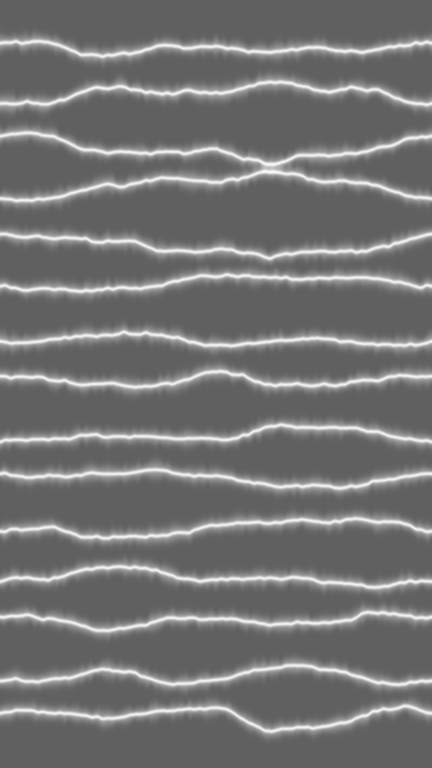
A WebGL 1 fragment shader for this pattern:

```glsl
precision highp float;
// Fifteen glowing, jagged filaments run across a grey field, tiling sideways.
// Neighbouring filaments bend in opposite directions by a slowly changing swell,
// roughened with periodic value noise; each has a bright core and a soft halo.
uniform vec2 u_resolution;

float hash(vec2 p) {
  return fract(sin(dot(p, vec2(127.1, 311.7))) * 43758.5453);
}

// Value noise along x in -1..1, wrapping after the given number of cells.
float wrapNoise(float x, float cells, float seed) {
  float cell = floor(x * cells);
  float f = fract(x * cells);
  float a = hash(vec2(mod(cell, cells), seed));
  float b = hash(vec2(mod(cell + 1.0, cells), seed));
  return mix(a, b, f * f * (3.0 - 2.0 * f)) * 2.0 - 1.0;
}

// Distance from x to four evenly spaced nodes, wrapped around the tile.
vec4 nodeDistance(float x, float shift) {
  return abs(fract(x - vec4(0.0, 0.25, 0.5, 0.75) - shift + 0.5) - 0.5);
}

// Broad bend: node heights drift from row to row as slow cosines.
float swell(float x, float row) {
  vec4 broad = vec4(0.5, -3.5, -1.5, -2.0) + vec4(9.0, 6.0, -11.0, 9.0)
    * cos(vec4(0.53, 0.66, 0.36, 0.5) * (row - vec4(2.7, 6.6, 6.0, 10.7)));
  vec4 between = vec4(2.0, 0.0, -2.0, 1.0) + vec4(3.0, 5.0, -8.0, -7.0)
    * cos(vec4(0.6, 0.95, 0.52, 0.27) * (row - vec4(2.3, 0.8, 3.0, 3.0)));
  return dot(broad, 1.0 - smoothstep(0.0, 0.25, nodeDistance(x, 0.0)))
    + dot(between, 1.0 - smoothstep(0.0, 0.125, nodeDistance(x, 0.125)));
}

// Small kinks at three scales.
float kinks(float x, float row) {
  return 1.8 * wrapNoise(x, 16.0, row)
    + 1.5 * wrapNoise(x, 32.0, row + 20.0)
    + 0.8 * wrapNoise(x, 80.0, row + 40.0);
}

void main() {
  vec2 uv = gl_FragCoord.xy / u_resolution;
  float light = 0.0;

  for (int i = 1; i <= 15; i++) {
    float row = float(i);
    float side = mod(row, 2.0) * 2.0 - 1.0;
    float bend = side * (swell(uv.x, row) + kinks(uv.x, row)) / 768.0;
    float d = (uv.y - (1.0 - row / 16.0) - bend) * 768.0;

    // Halo width flickers along the filament.
    float haloWidth = 6.5 + 1.2 * wrapNoise(uv.x, 100.0, row + 60.0)
      + 0.8 * wrapNoise(uv.x, 36.0, row + 80.0);
    float halo = 0.25 * exp(-d * d / (haloWidth * haloWidth));
    float core = 0.32 * exp(-d * d / 4.0);
    light += halo + core;
  }

  gl_FragColor = vec4(vec3(min(0.376 + light, 0.96)), 1.0);
}
```
